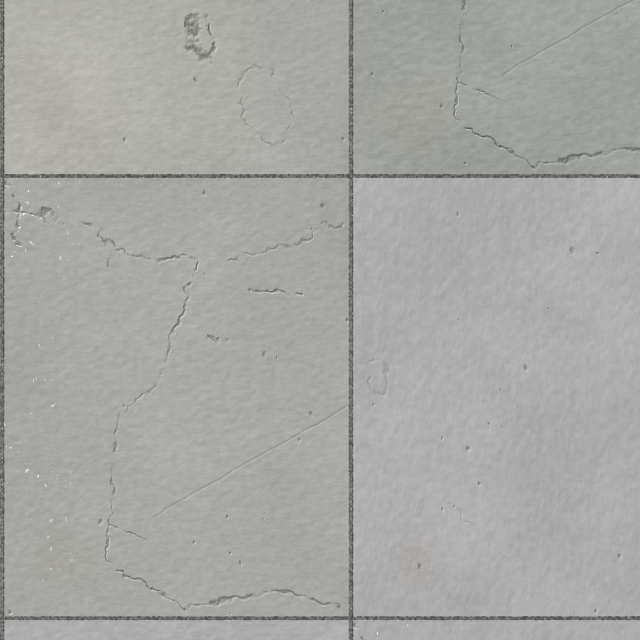
Write a WebGL 2 fragment shader that draws this texture.

```glsl
#version 300 es
precision highp float;
uniform vec2 u_resolution;
out vec4 fragColor;

const vec2 TILE_SIZE = vec2(0.545, 0.691);
const vec2 GRID_ORIGIN = vec2(0.0035, 0.034);
const vec2 JOINT_HALF = vec2(0.0034, 0.0029);
const vec2 LIGHT_STEP = vec2(-0.0008, 0.0011);
const vec3 SAGE = vec3(0.657, 0.660, 0.645);
const vec3 COOL = vec3(0.684, 0.682, 0.685);
const vec3 WARM = vec3(0.695, 0.694, 0.668);
const vec3 SHADE = vec3(0.615, 0.624, 0.603);
const vec3 STAIN = vec3(0.61, 0.58, 0.53);
const vec3 GROUT = vec3(0.445, 0.445, 0.435);

float hash(vec2 p) {
    return fract(sin(dot(p, vec2(127.1, 311.7))) * 43758.5453);
}
float noise(vec2 p) {
    vec2 i = floor(p), f = fract(p);
    f = f * f * (3.0 - 2.0 * f);
    return mix(mix(hash(i), hash(i + vec2(1, 0)), f.x),
               mix(hash(i + vec2(0, 1)), hash(i + vec2(1, 1)), f.x), f.y);
}
float fbm(vec2 p) {
    float sum = 0.0, gain = 0.5;
    for (int i = 0; i < 4; i++, gain *= 0.5) {
        sum += gain * noise(p);
        p = mat2(1.6, 1.2, -1.2, 1.6) * p + 17.0;
    }
    return sum;
}
vec2 wander(vec2 p, float scale, float amount) {
    return p + amount * (vec2(fbm(p * scale), fbm(p * scale + 41.0)) - 0.47);
}

// Soft groove between two points
float crack(vec2 p, vec2 a, vec2 b, float halfWidth) {
    vec2 ab = b - a;
    float t = clamp(dot(p - a, ab) / dot(ab, ab), 0.0, 1.0);
    return 1.0 - smoothstep(0.2 * halfWidth, 1.7 * halfWidth, length(p - a - ab * t));
}
float ring(vec2 p, vec2 center, vec2 radius, float halfWidth) {
    float d = abs(length((p - center) / radius) - 1.0) * min(radius.x, radius.y);
    return 1.0 - smoothstep(0.2 * halfWidth, 1.7 * halfWidth, d);
}
// One random dot in some cells of a grid
float specks(vec2 p, float scale, float density) {
    vec2 id = floor(p * scale);
    vec2 center = 0.3 + 0.4 * vec2(hash(id + 3.1), hash(id + 8.7));
    float radius = 0.06 + 0.18 * hash(id + 5.3);
    float d = length((fract(p * scale) - center) * vec2(1.2, 0.85));
    return step(hash(id), density) * (1.0 - smoothstep(0.3 * radius, 1.5 * radius, d));
}

float veinedCracks(vec2 p) {
    vec2 q = wander(p, 42.0, 0.042), r = wander(p, 60.0, 0.018);
    float ledge = crack(q, vec2(0.01, 0.64), vec2(0.15, 0.61), 0.0032);
    ledge = max(ledge, crack(q, vec2(0.15, 0.61), vec2(0.18, 0.56), 0.0030));
    ledge = max(ledge, crack(q, vec2(0.18, 0.56), vec2(0.30, 0.565), 0.0030));
    ledge = max(ledge, crack(q, vec2(0.012, 0.68), vec2(0.03, 0.58), 0.0030));
    float vein = crack(r, vec2(0.305, 0.56), vec2(0.25, 0.38), 0.0022);
    vein = max(vein, 0.6 * crack(r, vec2(0.25, 0.38), vec2(0.19, 0.32), 0.0016));
    vein = max(vein, 0.8 * crack(r, vec2(0.18, 0.32), vec2(0.165, 0.09), 0.0017));
    vein = max(vein, 0.7 * crack(r, vec2(0.172, 0.148), vec2(0.228, 0.12), 0.0015));
    float foot = crack(r, vec2(0.165, 0.087), vec2(0.289, 0.014), 0.0019);
    foot = max(foot, crack(r, vec2(0.289, 0.014), vec2(0.426, 0.042), 0.0026));
    foot = max(foot, crack(r, vec2(0.426, 0.042), vec2(0.525, 0.020), 0.0024));
    float chips = 0.6 * crack(q, vec2(0.354, 0.556), vec2(0.53, 0.615), 0.0022);
    chips = max(chips, crack(r, vec2(0.387, 0.513), vec2(0.465, 0.508), 0.0021));
    chips = max(chips, crack(q, vec2(0.322, 0.445), vec2(0.354, 0.430), 0.0032));
    float scratch = crack(wander(p, 30.0, 0.005), vec2(0.237, 0.159), vec2(0.545, 0.334), 0.0013);
    float broken = smoothstep(0.25, 0.6, fbm(p * 75.0));
    return max(broken * max(max(ledge, vein), max(foot, chips)), 0.3 * scratch);
}
float plainCracks(vec2 p, float row) {
    vec2 q = wander(p, 45.0, 0.034);
    float broken = smoothstep(0.25, 0.6, fbm(p * 70.0));
    float curl = max(1.3 * ring(q, vec2(0.312, 0.215), vec2(0.016, 0.036), 0.0034),
                     0.5 * crack(q, vec2(0.23, 0.22), vec2(0.30, 0.222), 0.0016));
    float loop = ring(q, vec2(0.445 - 0.3 * p.y, 0.11), vec2(0.034, 0.062), 0.0015);
    float faint = max(crack(q, vec2(0.155, 0.178), vec2(0.24, 0.10), 0.0012),
                      ring(q, vec2(0.044, 0.374), vec2(0.014, 0.022), 0.0020));
    return broken * (row > 0.5 ? max(curl, 0.5 * loop) : 0.35 * faint);
}
float cavities(vec2 p, vec2 cell, float veined) {
    float cracks = veined > 0.5 ? veinedCracks(p) : plainCracks(p, cell.y);
    float pits = specks(wander(p, 90.0, 0.008) + cell * 3.7, 55.0, 0.012);
    return max(cracks, 0.8 * pits);
}
float height(vec2 p, vec2 cell, float veined) {
    vec2 stretch = cell.x > 0.5 && cell.y < 0.5 ? vec2(120, 75) : vec2(80, 115);
    return 0.46 * fbm(p * stretch + cell * 19.0) - 0.65 * cavities(p, cell, veined);
}
vec3 tileTone(vec2 p, vec2 cell) {
    vec3 lower = mix(SAGE, COOL, cell.y < -0.5 ? 1.0 : step(0.5, cell.x));
    vec3 upper = cell.x > 0.5 ? SHADE : mix(WARM, SAGE, smoothstep(0.15, 0.6, p.x));
    float stain = exp(-dot(p - 0.1, p - 0.1) * 420.0) * fbm(p * 30.0 + cell);
    vec3 tone = mix(cell.y > 0.5 ? upper : lower, STAIN, 0.5 * stain);
    return tone + 0.07 * (fbm(p * 7.0 + cell * 5.0) - 0.46) + 0.03 * (noise(p * 130.0) - 0.5);
}

void main() {
    vec2 uv = gl_FragCoord.xy / u_resolution;
    float pixel = 1.0 / min(u_resolution.x, u_resolution.y);
    vec2 grid = (uv - GRID_ORIGIN) / TILE_SIZE, cell = floor(grid);
    vec2 p = fract(grid) * TILE_SIZE;
    float veined = 1.0 - mod(cell.x + cell.y, 2.0);
    // Tile face, embossed by light from the upper left
    float relief = height(p - LIGHT_STEP, cell, veined) - height(p + LIGHT_STEP, cell, veined);
    vec3 color = tileTone(p, cell) + 0.25 * relief - 0.13 * cavities(p, cell, veined);
    // Pale flecks along the worn left side
    float worn = veined * (1.0 - smoothstep(0.02, 0.16, p.x)) * (1.0 - clamp(cell.y, 0.0, 1.0));
    float flecks = specks(wander(p, 70.0, 0.02) + 2.0, 95.0, 0.12) * smoothstep(0.4, 0.6, fbm(p * 18.0));
    color += worn * (0.28 * flecks + 0.4 * max(relief - 0.1, 0.0));
    // Gritty joints, shaded along one side
    vec2 edge = min(p, TILE_SIZE - p) - JOINT_HALF;
    float grit = noise(uv * 330.0) - 0.5;
    float shadow = smoothstep(0.0005, 0.0028, p.x) * step(p.x, JOINT_HALF.x) + 0.6 * step(edge.y, 0.0);
    vec3 grout = GROUT + 0.2 * grit - 0.08 * shadow + 0.2 * specks(uv, 150.0, 0.12);
    float face = smoothstep(-0.8 * pixel, 0.8 * pixel, min(edge.x, edge.y) + 0.0008 * grit);
    fragColor = vec4(mix(grout, color, face), 1.0);
}
```
